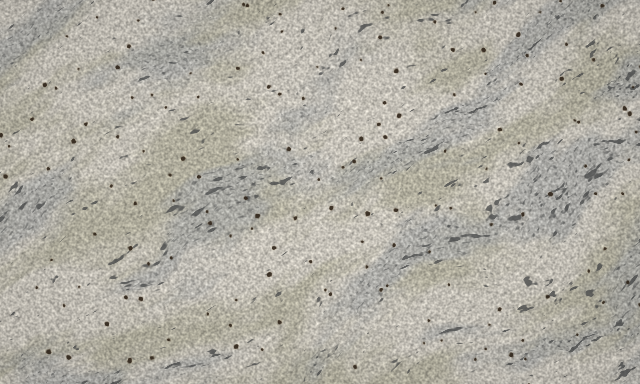
This texture is drawn by a Shadertoy shader. Its source:

```glsl
// Pale polished granite: slanting olive and grey bands, fine grain, dark flecks and garnet dots.

const vec3 PALE   = vec3(0.755, 0.739, 0.703);
const vec3 OLIVE  = vec3(0.660, 0.648, 0.580);
const vec3 COOL   = vec3(0.635, 0.638, 0.630);
const vec3 FLECK  = vec3(0.290, 0.295, 0.295);
const vec3 GARNET = vec3(0.190, 0.150, 0.110);

vec2 hash2(vec2 p) {
    vec3 q = fract(p.xyx * vec3(0.1031, 0.1030, 0.0973));
    q += dot(q, q.yzx + 33.33);
    return fract((q.xx + q.yz) * q.zy);
}

float cornerSlope(vec2 cell, vec2 offset) {
    float angle = 6.2832 * hash2(cell).x;
    return dot(vec2(cos(angle), sin(angle)), offset);
}

float gradientNoise(vec2 p) {
    vec2 i = floor(p), f = fract(p);
    vec2 u = f * f * f * (f * (f * 6.0 - 15.0) + 10.0);
    vec2 e = vec2(1.0, 0.0);
    float low  = mix(cornerSlope(i, f), cornerSlope(i + e, f - e), u.x);
    float high = mix(cornerSlope(i + e.yx, f - e.yx), cornerSlope(i + 1.0, f - 1.0), u.x);
    return mix(low, high, u.y);
}

float fbm(vec2 p, int octaves) {
    float sum = 0.0, amplitude = 1.0;
    for (int i = 0; i < octaves; i++) {
        sum += amplitude * gradientNoise(p);
        p = mat2(1.6, 1.2, -1.2, 1.6) * p + 17.3;
        amplitude *= 0.55;
    }
    return sum;
}

vec2 rotate(vec2 p, float angle) {
    float c = cos(angle), s = sin(angle);
    return vec2(c * p.x + s * p.y, c * p.y - s * p.x);
}

// Coordinates along and across the bands, gently bent
vec2 bandSpace(vec2 p) {
    vec2 bend = vec2(gradientNoise(p * 2.1 + 4.0), gradientNoise(p * 2.1 + 31.0));
    vec2 ripple = vec2(gradientNoise(p * 9.0 + 8.0), gradientNoise(p * 9.0 + 52.0));
    return rotate(p + 0.10 * bend + 0.018 * ripple, 0.50);
}

// Coverage of scattered round dots, one at most per grid cell
float dots(vec2 p, float density, float share, float maxRadius, float blur) {
    vec2 home = floor(p * density);
    float cover = 0.0;
    for (int y = -1; y <= 1; y++)
    for (int x = -1; x <= 1; x++) {
        vec2 cell = home + vec2(x, y);
        vec2 pick = hash2(cell + 71.0);
        vec2 centre = (cell + hash2(cell + 13.0)) / density;
        float radius = maxRadius * mix(0.45, 1.0, pick.y * pick.y);
        float wobble = 0.0025 * gradientNoise(p * 140.0 + 5.0);
        float edge = length(p - centre) + wobble - radius;
        cover = max(cover, step(pick.x, share) * (1.0 - smoothstep(-blur, blur, edge)));
    }
    return cover;
}

void mainImage(out vec4 fragColor, in vec2 fragCoord) {
    vec2 uv = fragCoord / iResolution.xy;
    vec2 p = fragCoord / iResolution.y;
    vec2 band = bandSpace(p);
    float pixel = 1.0 / iResolution.y;

    // Broad mineral bands
    float warm = fbm(band * vec2(2.2, 6.5) + 3.0, 4);
    float cold = fbm(band * vec2(2.0, 6.0) + 40.0, 4);
    float edgeVein = smoothstep(0.72, 1.0, uv.x + 0.25 * cold);
    float coldZone = smoothstep(0.0, 0.5, cold + 0.2 * edgeVein);
    vec3 colour = mix(PALE, OLIVE, 0.85 * smoothstep(-0.22, 0.42, warm));
    colour = mix(colour, COOL, 0.75 * coldZone);

    // Crystal grain at three sizes
    float grain = gradientNoise(rotate(p, 0.7) * 115.0)
                + 0.8 * gradientNoise(rotate(p, 1.2) * 173.0)
                + 0.45 * gradientNoise(rotate(p, 0.3) * 52.0);
    colour *= 1.0 + 0.25 * grain;

    // Grey pepper and slanted dark flecks gather in the cool veins
    float pepper = gradientNoise(band * vec2(70.0, 120.0) + 9.0);
    float pepperCover = smoothstep(0.22, 0.55, pepper + 0.12 * coldZone - 0.08);
    colour = mix(colour, FLECK, pepperCover * mix(0.12, 0.48, coldZone));

    float streak = gradientNoise(band * vec2(20.0, 68.0) + 21.0)
                 + 0.5 * gradientNoise(band * vec2(60.0, 125.0) + 77.0);
    float veinZone = fbm(band * vec2(2.6, 10.0) + 60.0, 3) + 0.35 * coldZone + 0.25 * edgeVein;
    float fleckCover = smoothstep(0.50, 0.72, streak + 0.34 * smoothstep(0.1, 0.75, veinZone));
    colour = mix(colour, FLECK, 0.80 * fleckCover);

    // Garnets with a faint rusty rim
    float rim = dots(p, 14.0, 0.46, 0.0062, 0.0045);
    float core = dots(p, 14.0, 0.46, 0.0062, max(0.0012, 0.7 * pixel));
    colour = mix(colour, colour * vec3(0.84, 0.79, 0.72), rim);
    colour = mix(colour, GARNET, 0.90 * core);

    // Light falls off towards the corners
    vec2 fromCentre = uv - 0.5;
    colour *= 1.035 - 0.22 * dot(fromCentre, fromCentre);
    fragColor = vec4(clamp(colour, 0.0, 1.0), 1.0);
}
```
